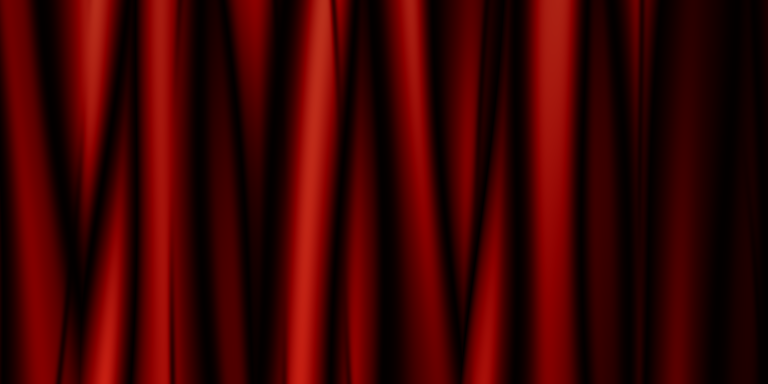
Give the GLSL for this texture, as a Shadertoy shader.

```glsl
const float PI = 3.14159265;
const float FOLDS = 16.0;          // folds across the canvas
const float JITTER = 0.8;          // unevenness of fold widths
const float SLANT = 1.05;          // how far folds lean and taper
const float BEND = 0.13;           // gentle curve of each seam
const float ROUNDNESS = 1.6;       // falloff from ridge to seam
const float DIM_PEAK = 0.22;
const float BRIGHT_PEAK = 1.08;
const float CREASES = 7.0;
const float CREASE_WIDTH = 0.0045;
const float CREASE_DEPTH = 0.75;
const vec3 SHADOW = vec3(0.012, 0.0, 0.0);
const vec3 SHEEN = vec3(-0.45, 0.46, 0.27);

// Evenly spread pseudo-random value for an index
float spread(float index, float ratio) {
    return fract(index * ratio + 0.37);
}

// Horizontal position of a seam at height y
float seam(float i, float y) {
    float lean = SLANT * mix(1.25, 0.5, clamp(i / FOLDS, 0.0, 1.0));
    float offset = JITTER * (spread(i, 0.618034) - 0.5);
    offset += lean * (spread(i, 0.754878) - 0.5) * (2.0 * y - 1.0);
    offset += BEND * sin(3.2 * y + 2.4 * i);
    return (i + offset) / FOLDS;
}

// Light on one rounded fold between two seams
float foldLight(float i, vec2 uv) {
    float left = seam(i, uv.y);
    float width = seam(i + 1.0, uv.y) - left;
    float t = (uv.x - left) / max(width, 0.0001);
    if (t <= 0.0 || t >= 1.0) return 0.0;

    float skew = mix(0.65, 1.5, spread(i, 0.569840));
    float ridge = pow(max(sin(PI * pow(t, skew)), 0.0), ROUNDNESS);
    float along = smoothstep(-0.1, 1.1, uv.y);
    float level = mix(spread(i, 0.732051), spread(i, 0.414214), along);
    float peak = mix(DIM_PEAK, BRIGHT_PEAK, level);
    peak *= smoothstep(-0.1, 1.4, width * FOLDS);

    // Faint secondary pleats inside the fold
    float pleat = 0.5 + 0.5 * sin(t * 13.0 + i * 1.7 + uv.y);
    return ridge * peak * (1.0 - 0.16 * pleat);
}

// Narrow dark creases that fade along their length
float creaseShade(vec2 uv) {
    float shade = 1.0;
    for (float i = 0.0; i < CREASES; i++) {
        float lean = 0.09 * (spread(i, 0.754878) - 0.5);
        float x = spread(i, 0.618034) + lean * uv.y + 0.006 * sin(3.0 * uv.y + i);
        float d = (uv.x - x) / CREASE_WIDTH;
        float reach = smoothstep(0.0, 0.6, abs(uv.y - spread(i, 0.414214)));
        shade *= 1.0 - CREASE_DEPTH * reach * exp(-d * d);
    }
    return shade;
}

void mainImage(out vec4 fragColor, in vec2 fragCoord) {
    vec2 uv = fragCoord / iResolution.xy;

    float light = 0.0;
    for (float i = -2.0; i < FOLDS + 2.0; i++) {
        light = max(light, foldLight(i, uv));
    }
    light *= creaseShade(uv);

    // The right side falls into shadow
    light *= 1.0 - 0.75 * smoothstep(0.66, 1.0, uv.x);

    // Deep red cloth with a warm sheen on the brightest ridges
    float gloss = max(light - 0.54, 0.0);
    vec3 color = SHADOW + vec3(light, 0.0, 0.0);
    color += SHEEN * gloss * mix(0.75, 1.15, uv.y);
    fragColor = vec4(clamp(color, 0.0, 1.0), 1.0);
}
```
